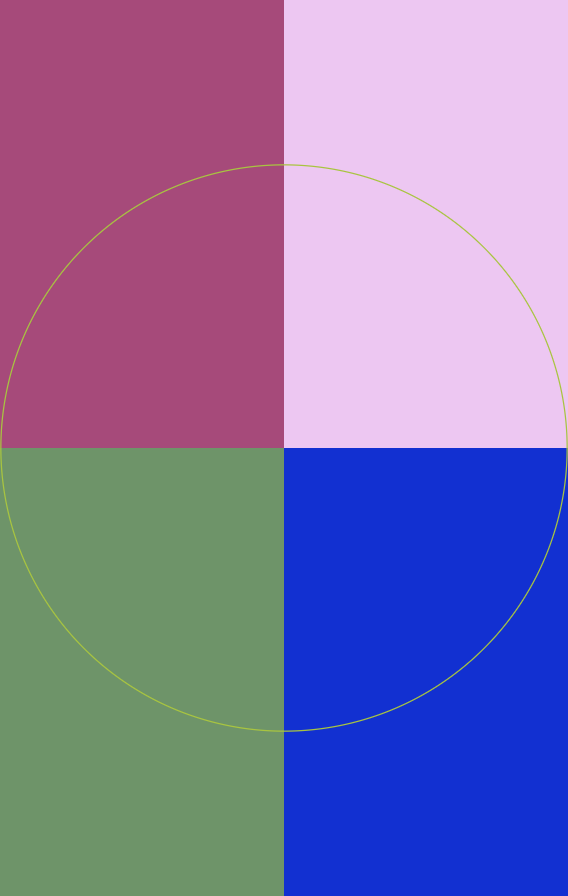
Write a Shadertoy shader that draws this background.

```glsl
// Four flat colour quadrants crossed by a thin lime ring that spans the canvas width.

const vec3 PLUM  = vec3(0.65, 0.29, 0.48);
const vec3 PINK  = vec3(0.93, 0.78, 0.95);
const vec3 GREEN = vec3(0.43, 0.58, 0.41);
const vec3 BLUE  = vec3(0.07, 0.19, 0.82);
const vec3 LIME  = vec3(0.66, 0.77, 0.25);

const float RING_RADIUS = 0.4985;
const float RING_WIDTH  = 0.0022;

// Coverage of the positive side of an edge, softened over one pixel
float edgeCoverage(float signedDistance, float pixel) {
    return clamp(signedDistance / pixel + 0.5, 0.0, 1.0);
}

// Coverage of a circular outline centred on the origin
float ringCoverage(vec2 p, float radius, float width, float pixel) {
    float distanceToRing = abs(length(p) - radius);
    return edgeCoverage(0.5 * width - distanceToRing, pixel);
}

// Colour of the four quadrants that meet at the origin
vec3 quadrantColor(vec2 p, float pixel) {
    float right = edgeCoverage(p.x, pixel);
    float top = edgeCoverage(p.y, pixel);
    return mix(mix(GREEN, BLUE, right), mix(PLUM, PINK, right), top);
}

void mainImage(out vec4 fragColor, in vec2 fragCoord) {
    // Centred coordinates, with the canvas width as the unit
    float pixel = 1.0 / iResolution.x;
    vec2 p = (fragCoord - 0.5 * iResolution.xy) * pixel;

    vec3 color = quadrantColor(p, pixel);
    color = mix(color, LIME, ringCoverage(p, RING_RADIUS, RING_WIDTH, pixel));

    fragColor = vec4(color, 1.0);
}
```
